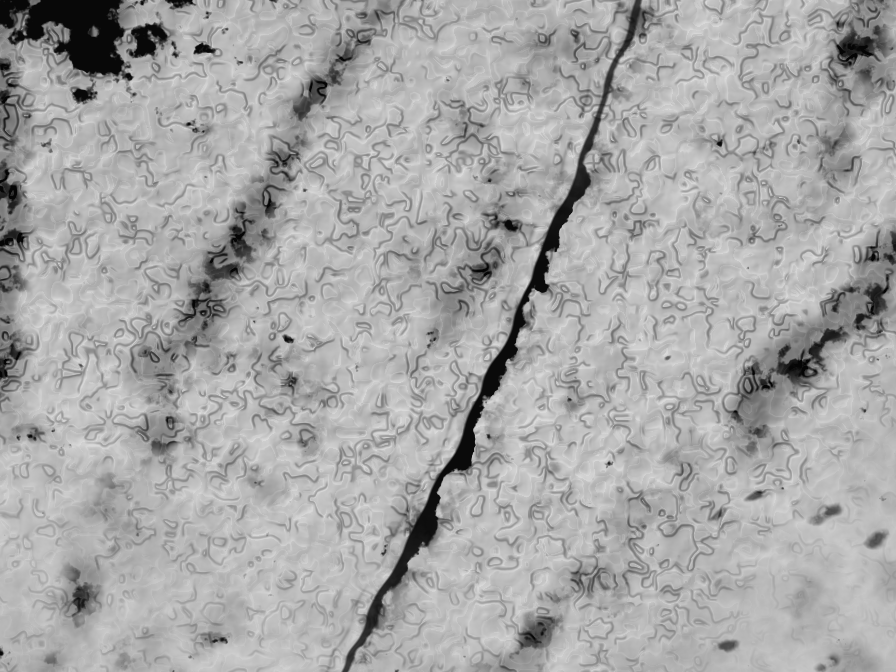
A Shadertoy shader for this texture:

```glsl
// Weathered grey rock face crossed by a black diagonal fissure and stained seams.
// Broad stains follow curves, and noise frays them; thin flake edges are the
// contour lines of a small height field, widened evenly by its slope.

float hash(vec2 c) {
    vec3 q = fract(c.xyx * 0.1031);
    q += dot(q, q.yzx + 33.33);
    return fract((q.x + q.y) * q.z);
}

float noise(vec2 p) {
    vec2 i = floor(p), f = fract(p);
    f = f * f * f * (f * (f * 6.0 - 15.0) + 10.0);
    return mix(mix(hash(i), hash(i + vec2(1, 0)), f.x),
               mix(hash(i + vec2(0, 1)), hash(i + vec2(1, 1)), f.x), f.y);
}

float fbm(vec2 p) {
    float sum = 0.0, amp = 0.533;
    for (int i = 0; i < 4; i++) {
        sum += amp * noise(p);
        p = mat2(1.6, 1.2, -1.2, 1.6) * p + 17.3;
        amp *= 0.5;
    }
    return sum;
}

float bell(float d, float width) {
    return exp(-d * d / (width * width));
}

// Height of the small flakes
float flakeHeight(vec2 p) {
    p += 0.012 * vec2(noise(p * 50.0), noise(p * 50.0 + 40.0));
    return 0.65 * noise(p * 42.0) + 0.35 * noise(p.yx * 85.0 + 9.0);
}

// Dark edge in x, pale rim in y, slope lighting in z
vec3 flakes(vec2 p) {
    float e = 0.0015, h = flakeHeight(p);
    vec2 slope = vec2(flakeHeight(p + vec2(e, 0)), flakeHeight(p + vec2(0, e))) - h;
    slope /= e;
    float d = (fract(h * 3.2) - 0.5) / (3.2 * max(length(slope), 7.0));
    return vec3(bell(d, 0.0022), bell(d + 0.0045, 0.0025),
                clamp(dot(slope, vec2(-0.6, 0.8)) / 30.0, -1.0, 1.0));
}

// Scattered oval hollows, tilted along the seams
float hollows(vec2 p) {
    float dark = 0.0;
    vec2 g = p * 8.0, cell = floor(g);
    for (int y = -1; y <= 1; y++)
    for (int x = -1; x <= 1; x++) {
        vec2 c = cell + vec2(x, y);
        vec2 q = g - c - vec2(hash(c + 3.0), hash(c + 71.0));
        q = mat2(0.88, -0.47, 0.47, 0.88) * q;
        float size = mix(0.08, 0.2, hash(c + 19.0));
        float r = length(q * vec2(1.0, 2.0)) / size;
        dark = max(dark, step(0.5, hash(c + 53.0)) * (1.0 - smoothstep(0.3, 1.2, r)));
    }
    return dark;
}

void mainImage(out vec4 fragColor, in vec2 fragCoord) {
    vec2 p = fragCoord / iResolution.y;
    float broad = fbm(p * 5.0), rough = fbm(p * 15.0 + 5.0), fine = fbm(p * 42.0 + 11.0);
    vec2 w = p + 0.05 * (vec2(fbm(p * 9.0 + 2.0), fbm(p * 9.0 + 31.0)) - 0.5);
    float y = w.y;

    // Seams and stained patches
    float leftSeam = bell(w.x - 0.065 - 0.38 * y - 0.11 * y * y, 0.045)
                   * (0.55 + 0.4 * bell(y - 0.57, 0.16) + 0.25 * bell(y - 0.92, 0.1));
    float rightSeam = bell(w.x - 0.75 - 0.94 * y, 0.06) * (0.4 + 0.5 * smoothstep(0.25, 0.5, y));
    float upperSeam = bell(w.x - 0.98 - 0.315 * y, 0.05) * smoothstep(0.6, 0.85, y);
    float corner = exp(-dot((w - vec2(0.12, 0.98)) * vec2(0.8, 1.0),
                            (w - vec2(0.12, 0.98)) * vec2(0.8, 1.0)) / 0.011);
    float leftEdge = bell(w.x, 0.05) * smoothstep(0.3, 0.5, y);
    float patches = 0.6 * bell(length(w - vec2(0.68, 0.58)), 0.09)
                  + 0.4 * bell(length(w - vec2(0.78, 0.95)), 0.14);
    float soft = smoothstep(-0.1, 0.12, w.x - 0.97 - 0.84 * y);
    float stain = max(max(leftSeam, rightSeam), max(0.8 * upperSeam, 0.8 * leftEdge));
    stain = max(max(stain, corner), patches) + 0.22 * soft;
    float dirt = smoothstep(0.1, 0.95, stain + 1.1 * (rough - 0.5) + 0.7 * (broad - 0.5));

    // Rock tone with flaking edges
    vec3 flake = flakes(p);
    float broken = smoothstep(0.38, 0.62, noise(p * 37.0 + 8.0));
    float crisp = (1.0 - 0.8 * soft) * (0.45 + 0.55 * smoothstep(0.1, 0.6, y + 0.4 * p.x));
    float tone = 0.73 - 0.25 * dirt + 0.12 * (broad - 0.5) + 0.1 * (fine - 0.5);
    tone += crisp * (0.05 * flake.z + 0.05 * flake.y - (0.2 + 0.15 * dirt) * flake.x * broken);

    // Dark specks in the stains, and the hollows
    tone -= 0.4 * dirt * smoothstep(0.52, 0.68, fine) * (1.0 - 0.7 * soft);
    float pits = hollows(w + 0.02 * (fine - 0.5)) * smoothstep(0.0, 0.15, p.x - 0.62 - 0.45 * p.y);
    tone -= 0.42 * pits * smoothstep(0.3, 0.6, fine + 0.1);
    tone = mix(tone, 0.03, smoothstep(0.5, 0.72, corner + 1.5 * (fine - 0.5) + 0.6 * (rough - 0.5)));

    // Main fissure: clean left lip, ragged right side
    float d = p.x - 0.507 - 0.56 * p.y + 0.116 * p.y * p.y + 0.012 * (noise(p.yy * 18.0) - 0.5);
    float swell = smoothstep(0.0, 0.3, p.y) * (1.0 - smoothstep(0.6, 0.85, p.y));
    float gap = 0.002 + 0.034 * (0.15 + swell) * smoothstep(0.25, 0.75, 0.5 * (rough + fine));
    float shade = bell(d - 0.015, 0.03) * smoothstep(0.4, 0.65, fine);
    tone -= 0.28 * shade + 0.12 * bell(d + 0.027, 0.003) * broken;
    tone += 0.05 * bell(d + 0.014, 0.008);
    float fissure = smoothstep(-0.007, -0.002, d) * (1.0 - smoothstep(gap - 0.002, gap + 0.004, d));
    tone = mix(tone, 0.04, fissure * (0.75 + 0.25 * swell));

    fragColor = vec4(vec3(clamp(tone, 0.02, 0.85)), 1.0);
}
```
